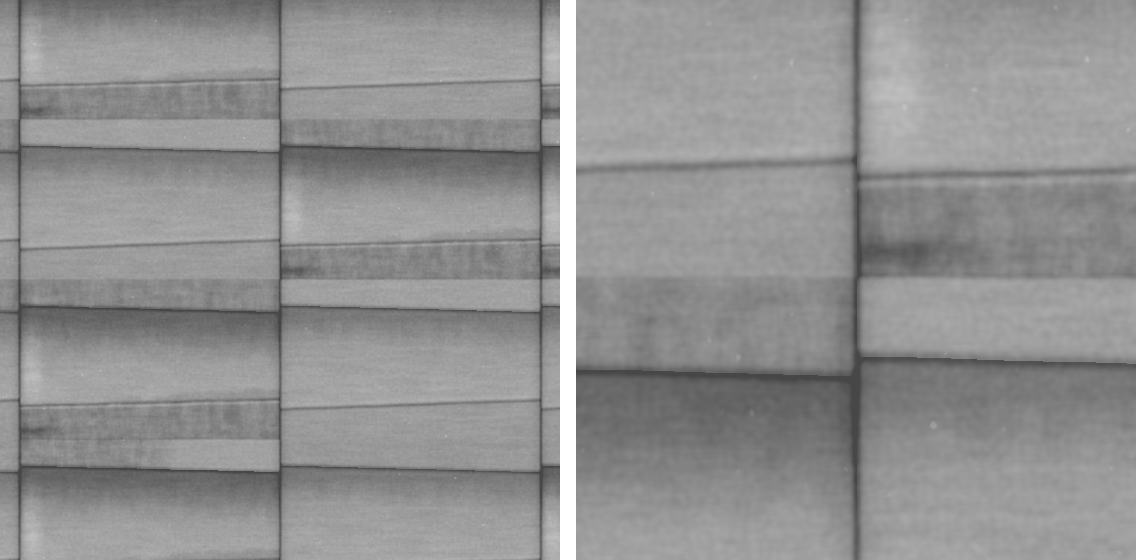
Left: the whole. Right: its middle third, enlarged.
This texture is drawn by a Shadertoy shader. Its source:

```glsl
// Weathered grey wooden shingles: slanted overlapping courses in two board variants.

const vec2 TILE = vec2(0.4655, 0.2858);   // board size on the canvas
const vec2 ORIGIN = vec2(0.035, -0.026);  // upper left corner of board (0, 0)
const float SLANT = 0.041;                // drop of a course per board, in heights
const float BAND_TOP = 0.835;             // start of the bottom strip

vec2 hashGradient(vec2 cell) {
    vec2 h = vec2(dot(cell, vec2(127.1, 311.7)), dot(cell, vec2(269.5, 183.3)));
    return 2.0 * fract(sin(h) * 43758.55) - 1.0;
}

float gradientNoise(vec2 p) {
    vec2 i = floor(p), f = fract(p);
    vec2 s = f * f * f * (f * (f * 6.0 - 15.0) + 10.0);
    float a = dot(hashGradient(i), f);
    float b = dot(hashGradient(i + vec2(1, 0)), f - vec2(1, 0));
    float c = dot(hashGradient(i + vec2(0, 1)), f - vec2(0, 1));
    float d = dot(hashGradient(i + vec2(1, 1)), f - vec2(1, 1));
    return mix(mix(a, b, s.x), mix(c, d, s.x), s.y);
}

float fbm(vec2 p) {
    float sum = 0.0, amplitude = 0.6;
    for (int i = 0; i < 4; i++) {
        sum += amplitude * gradientNoise(p);
        p = p * 2.03 + 17.3;
        amplitude *= 0.55;
    }
    return sum;
}

// Soft line of the given half width around distance zero
float softLine(float distance, float width) {
    float d = distance / width;
    return exp(-d * d);
}

// One for the stained board, zero for the plain one; each column has a row bitmask
float boardVariant(vec2 id) {
    ivec4 rowMasks = ivec4(0, 13, 2, 11);
    int column = clamp(int(id.x) + 1, 0, 3);
    return float((rowMasks[column] >> int(id.y)) & 1);
}

// Mottled stain with vertical streaks
float stain(vec2 q, float seed) {
    float streaks = fbm(q * vec2(24.0, 5.0) + seed);
    float mottling = fbm(q * vec2(13.0, 16.0) + seed * 2.0);
    return clamp(0.55 + 0.8 * streaks + 0.6 * mottling, 0.0, 1.3);
}

// Upper face: overlap shadow, pale left patch and grey wedge
float upperFace(vec2 q, float v, float variant) {
    float ragged = v + 0.07 * fbm(q * vec2(22.0, 4.0) + variant * 9.0);
    float shade = mix(mix(0.47, 0.39, variant), 0.61,
                      smoothstep(0.02, mix(0.28, 0.36, variant), ragged));
    shade += 0.035 * smoothstep(0.25, 0.5, v);
    float patchX = smoothstep(0.0, 0.03, q.x) * smoothstep(0.11, 0.05, q.x);
    float patchY = smoothstep(0.08, 0.25, v) * smoothstep(0.64, 0.5, v);
    shade += variant * 0.07 * patchX * patchY * (1.0 + fbm(q * 15.0));
    float wedge = smoothstep(0.0, 0.04, q.y - 0.61 + 0.12 * q.x + 0.06 * fbm(q * 9.0));
    return shade - variant * 0.06 * wedge * smoothstep(0.15, 0.5, q.x);
}

// Lower face: stained middle band, bottom strip and dark knot
float lowerFace(vec2 q, float variant, bool worn) {
    float strip = smoothstep(BAND_TOP - 0.008, BAND_TOP + 0.008, q.y);
    float stripStain = variant > 0.5 ? (worn ? smoothstep(0.65, 0.45, q.x) : 0.0)
                                     : (worn ? 0.1 : 0.85);
    float amount = mix(variant, stripStain, strip);
    float shade = 0.605 + 0.025 * strip * variant;
    shade -= 0.15 * amount * stain(q, 3.0 + variant * 7.0);
    vec2 k = (q - vec2(0.06, 0.785)) / vec2(0.075, 0.035);
    k += 0.6 * vec2(fbm(q * 18.0), fbm(q * vec2(14.0, 22.0) + 5.0));
    shade -= variant * 0.17 * exp(-dot(k, k)) * (1.0 - strip);
    return shade - variant * 0.04 * softLine(q.y - BAND_TOP, 0.009);
}

float board(vec2 q, float v, float variant, bool worn) {
    float crack = mix(0.65 - 0.06 * q.x, 0.624 - 0.041 * q.x, variant);
    crack += 0.006 * gradientNoise(vec2(q.x * 5.0, variant));
    float d = q.y - crack;
    float shade = mix(upperFace(q, v, variant), lowerFace(q, variant, worn),
                      smoothstep(-0.008, 0.008, d));
    shade -= mix(0.15, 0.09, variant) * softLine(d, 0.011);
    shade += mix(0.02, 0.09, variant) * softLine(d - mix(-0.025, 0.019, variant), 0.011);
    // Wood grain along the board
    shade += 0.055 * fbm(q * vec2(5.0, 28.0) + variant * 31.0);
    return shade + 0.035 * fbm(q * vec2(7.0, 5.0) + variant * 13.0);
}

void mainImage(out vec4 fragColor, in vec2 fragCoord) {
    vec2 p = fragCoord / iResolution.xy;
    p.y = 1.0 - p.y;

    // Board cell, with courses dropping to the right
    vec2 g = (p - ORIGIN) / TILE;
    float u = fract(g.x);
    float course = g.y - SLANT * u + 0.004 * gradientNoise(vec2(g.x * 6.0, 2.0));
    float v = fract(course);
    vec2 id = vec2(floor(g.x), floor(course));
    vec2 q = vec2(u, v + SLANT * u);
    float shade = board(q, v, boardVariant(id), id.y == 2.0);

    // Joints between boards and courses
    float seam = (u - step(0.5, u)) * TILE.x;
    float edge = (v - step(0.5, v)) * TILE.y;
    shade -= 0.20 * softLine(seam, 0.0026) + 0.06 * softLine(seam, 0.011);
    shade -= 0.15 * softLine(edge, 0.004);

    // Fine surface grit and pale specks
    shade += 0.04 * gradientNoise(p * 190.0) + 0.025 * gradientNoise(p * 95.0);
    shade += 0.09 * smoothstep(0.42, 0.65, gradientNoise(p * 120.0 + 40.0));
    fragColor = vec4(vec3(clamp(shade, 0.28, 0.75)), 1.0);
}
```
